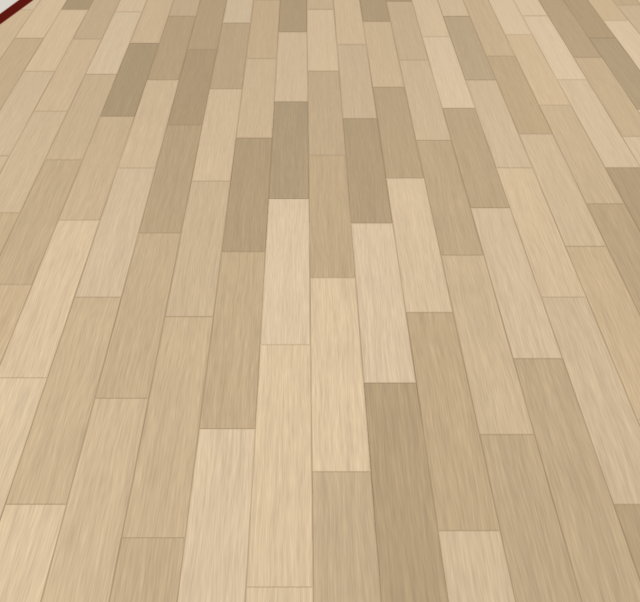
This texture is drawn by a Shadertoy shader. Its source:

```glsl
// Pale oak strip floor receding in perspective: lanes of equal boards meet at a
// far vanishing point, staggered lane by lane, each with its own tone and grain.
// Gradient noise stretched along the boards gives the grain; a skirting fills one corner.

// Perspective, in canvas widths, with y measured down from the top edge
const vec2  VANISH       = vec2(0.4727, -0.603);
const float LANE_SLOPE   = 0.069;   // lane width gained per unit of depth
const float LANE_SHIFT   = 0.16;
const float LENS_BEND    = 0.004;   // slight narrowing of lanes on the right
const float BOARD_RATE   = 4.583;   // sets board length
const vec3  STAGGER      = vec3(0.42, 0.40, -0.005); // end joint phase per lane

// Lines and grain
const float SEAM_WIDTH   = 0.0016;
const float JOINT_WIDTH  = 0.0013;
const float SEAM_DEPTH   = 0.48;
const float JOINT_DEPTH  = 0.34;
const float GRAIN_AMOUNT = 0.13;
const vec2  GRAIN_BROAD  = vec2(7.0, 1.3);
const vec2  GRAIN_STRAND = vec2(21.0, 5.0);
const vec2  GRAIN_FINE   = vec2(43.0, 15.0);

const vec3  OAK_DARK  = vec3(0.695, 0.610, 0.485);
const vec3  OAK_MID   = vec3(0.785, 0.692, 0.560);
const vec3  OAK_LIGHT = vec3(0.855, 0.763, 0.633);
const vec3  SEAM_TINT = vec3(0.500, 0.410, 0.300);
const vec3  SKIRTING  = vec3(0.360, 0.090, 0.065);
const vec3  WALL      = vec3(0.850, 0.830, 0.800);
const vec2  CORNER    = vec2(0.052, 0.038);
const int   SAMPLES   = 2;          // per axis

float hash(vec2 p) {
    vec3 q = fract(vec3(p.xyx) * 0.1031);
    q += dot(q, q.yzx + 33.33);
    return fract((q.x + q.y) * q.z);
}

vec2 gradient(vec2 cell) {
    float angle = 6.2832 * hash(cell);
    return vec2(cos(angle), sin(angle));
}

// Gradient noise, roughly -0.7 to 0.7
float noise(vec2 p) {
    vec2 i = floor(p), f = p - i;
    vec2 s = f * f * f * (f * (f * 6.0 - 15.0) + 10.0);
    vec2 e = vec2(1.0, 0.0);
    float low  = mix(dot(gradient(i), f), dot(gradient(i + e), f - e), s.x);
    float high = mix(dot(gradient(i + e.yx), f - e.yx),
                     dot(gradient(i + 1.0), f - 1.0), s.x);
    return mix(low, high, s.y);
}

// Coverage of a line at distance d from its centre
float line(float d, float width, float pixel) {
    return 1.0 - smoothstep(0.5 * width - 0.5 * pixel, 0.5 * width + pixel, d);
}

vec3 boardTone(vec2 id) {
    float tone = hash(id + 71.0);
    vec3 oak = mix(OAK_DARK, OAK_MID, smoothstep(0.08, 0.36, tone));
    oak = mix(oak, OAK_LIGHT, smoothstep(0.30, 0.95, tone));
    // Some boards lean pink, others grey-green
    return oak + vec3(0.012, 0.0, -0.012) * (hash(id + 19.0) - 0.5);
}

float grain(vec2 p, vec2 id) {
    vec2 q = p + 40.0 * vec2(hash(id + 5.0), hash(id + 11.0));
    q.x += 0.07 * noise(q * vec2(1.5, 2.5));
    return 0.35 * noise(q * GRAIN_BROAD)
         + 0.50 * noise(q * GRAIN_STRAND)
         + 0.42 * noise(q * GRAIN_FINE);
}

vec3 floorColor(vec2 p, float pixel) {
    // Canvas to floor plane
    float depth = p.y - VANISH.y;
    float laneWidth = LANE_SLOPE * depth;
    float across = (p.x - VANISH.x) / laneWidth - LANE_SHIFT;
    across += LENS_BEND * across * max(across, 0.0);
    float along = BOARD_RATE / depth;

    // Board under this point
    float lane = floor(across);
    float run = along - dot(STAGGER, vec3(1.0, lane, lane * lane));
    vec2 id = vec2(lane, floor(run)) + 50.0;
    vec3 color = boardTone(id);

    // Grain softens with distance
    float nearness = smoothstep(-0.15, 0.75, p.y);
    color *= 1.0 + GRAIN_AMOUNT * mix(0.35, 1.0, nearness) * grain(vec2(across, along), id);

    // Long seams and end joints, with uneven wear
    vec2 cell = fract(vec2(across, run));
    vec2 edge = min(cell, 1.0 - cell) * vec2(laneWidth, depth / along);
    float wear = 0.75 + 0.6 * noise(vec2(floor(across + 0.5) * 7.3, along * 2.0));
    float seam = SEAM_DEPTH * wear * line(edge.x, SEAM_WIDTH, pixel);
    float joint = JOINT_DEPTH * mix(0.5, 1.0, hash(id + 31.0)) * line(edge.y, JOINT_WIDTH, pixel);
    color = mix(color, SEAM_TINT, max(seam, joint) * mix(0.6, 1.0, nearness));

    // Soft room light, dimmer toward the far left
    float light = 0.955 + 0.05 * smoothstep(0.0, 0.45, p.y + 0.3 * p.x);
    color *= light + 0.02 * noise(p * 3.0);

    // Skirting and wall in the far left corner
    float corner = (1.0 - dot(p / CORNER, vec2(1.0))) / length(1.0 / CORNER);
    color = mix(color, SKIRTING, smoothstep(-pixel, pixel, corner));
    return mix(color, WALL, smoothstep(-pixel, pixel, corner - 0.013));
}

void mainImage(out vec4 fragColor, in vec2 fragCoord) {
    float pixel = 1.0 / iResolution.x;
    vec3 sum = vec3(0.0);
    for (int k = 0; k < SAMPLES * SAMPLES; k++) {
        vec2 offset = (vec2(k % SAMPLES, k / SAMPLES) + 0.5) / float(SAMPLES) - 0.5;
        vec2 at = fragCoord + offset;
        sum += floorColor(vec2(at.x, iResolution.y - at.y) * pixel, pixel);
    }
    fragColor = vec4(sum / float(SAMPLES * SAMPLES), 1.0);
}
```
